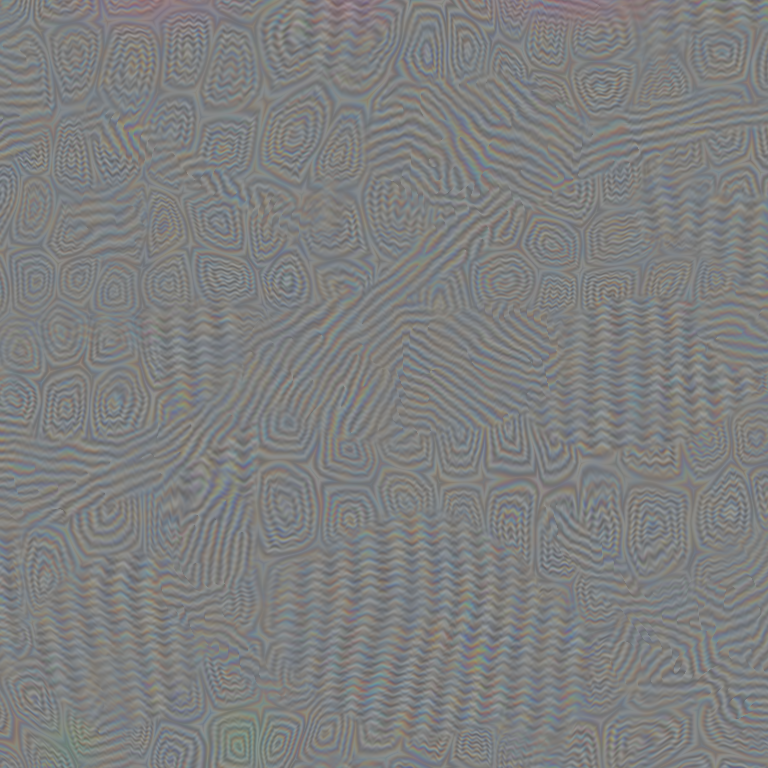
Write a WebGL 2 fragment shader that draws this pattern.

```glsl
#version 300 es
precision highp float;
// Faint grey relief of ringed cells, small columns and flowing stripes.
// Each motif gives a wave phase; the channels read that phase with drifting
// warm and cool offsets, which tints the ripples ochre, rose, teal and blue.

uniform vec2 u_resolution;
out vec4 outColor;

const float TAU = 6.28319;
const float RING_FREQ = 98.0;
const float WEAVE_FREQ = 138.0;
const float KERNEL_COUNT = 25.0;
const vec2 CELL_COUNT = vec2(14.5, 10.5);
const vec3 MEAN_GREY = vec3(0.494, 0.498, 0.498);
const vec3 WAVE_AMPLITUDE = vec3(0.047, 0.050, 0.050);

vec3 hash3(vec2 p) {
  vec3 q = fract(p.xyx * vec3(0.1031, 0.1030, 0.0973));
  q += dot(q, q.yxz + 33.33);
  return fract((q.xxy + q.yzz) * q.zyx);
}

// Smooth value noise with three independent channels in 0..1.
vec3 noise3(vec2 p) {
  vec2 i = floor(p), f = fract(p);
  f = f * f * (3.0 - 2.0 * f);
  return mix(mix(hash3(i), hash3(i + vec2(1, 0)), f.x),
             mix(hash3(i + vec2(0, 1)), hash3(i + vec2(1, 1)), f.x), f.y);
}

vec2 cellSeed(vec2 id) {
  return id + 0.5 + 0.55 * (hash3(id + 17.0).xy - 0.5);
}

// Returns distance to the nearest seed and to the nearest cell border.
vec2 cellDistances(vec2 p) {
  vec2 home = floor(p), nearest = vec2(0.0);
  float seedDist = 9.0, borderDist = 9.0;
  for (int k = 0; k < 9; k++) {
    vec2 toSeed = cellSeed(home + vec2(k % 3 - 1, k / 3 - 1)) - p;
    float d = length(toSeed);
    if (d < seedDist) { seedDist = d; nearest = toSeed; }
  }
  for (int k = 0; k < 25; k++) {
    vec2 toSeed = cellSeed(home + vec2(k % 5 - 2, k / 5 - 2)) - p;
    vec2 gap = toSeed - nearest;
    if (dot(gap, gap) > 0.0001)
      borderDist = min(borderDist, dot(0.5 * (toSeed + nearest), normalize(gap)));
  }
  return vec2(seedDist, borderDist);
}

float segmentDistance(vec2 p, vec2 a, vec2 b) {
  vec2 ab = b - a;
  return length(p - a - ab * clamp(dot(p - a, ab) / dot(ab, ab), 0.0, 1.0));
}

float blob(vec2 p, vec2 center, vec2 radius) {
  return 1.0 - length((p - center) / radius);
}

vec3 wave(float phase, vec3 shift) {
  return -cos(phase + shift);
}

// Fine horizontal zigzag ripples.
vec3 weave(vec2 p, vec3 shift) {
  return wave(TAU * WEAVE_FREQ * p.y + 1.6 * sin(TAU * 72.0 * p.x), shift);
}

vec3 ringedCells(vec2 p, vec3 shift, float weaveShare) {
  vec2 d = cellDistances(p * CELL_COUNT) / 12.0;
  vec3 rings = wave(TAU * RING_FREQ * mix(d.y, 0.045 - d.x, 0.45), shift);
  return rings * (1.0 - 0.35 * weaveShare) + weave(p, shift) * weaveShare * smoothstep(0.002, 0.014, d.y);
}

// Upright columns of stacked ripples with seams between them.
vec3 smallColumns(vec2 p, vec3 shift) {
  float across = TAU * 31.0 * p.x;
  return 0.8 * wave(TAU * 80.0 * p.y + 1.7 * cos(across), shift)
       + 0.55 * wave(across, shift) + 0.3 * weave(p, shift);
}

// Positive where stripes descend to the right.
float fallingArea(vec2 p) {
  float narrow = min(segmentDistance(p, vec2(0.13, 0.84), vec2(0.38, 0.71)),
                 min(segmentDistance(p, vec2(0.72, 0.33), vec2(0.96, 0.07)),
                     segmentDistance(p, vec2(0.22, 0.24), vec2(0.38, 0.08))));
  float fans = max(blob(p, vec2(0.62, 0.82), vec2(0.15, 0.09)),
                   blob(p, vec2(0.62, 0.52), vec2(0.11, 0.09)));
  return max(0.1 * fans, 0.018 - narrow);
}

float ribbonRise(vec2 p) {
  return p.y - 0.37 - 0.48 * smoothstep(0.05, 0.95, p.x);
}

float flowAngle(vec2 p) {
  float slope = 0.15 + 0.6 * smoothstep(0.05, 0.35, p.x) * smoothstep(1.1, 0.6, p.x);
  float turn = 1.7 * (noise3(p * 12.0 + 21.0).x - 0.5);
  return slope + turn * (0.3 + smoothstep(0.0, 0.08, abs(ribbonRise(p))))
       - 1.35 * smoothstep(-0.01, 0.01, fallingArea(p));
}

// Phase of summed oriented wave kernels: stripes that bend, fork and merge.
float stripePhase(vec2 p) {
  vec2 home = floor(p * KERNEL_COUNT), total = vec2(0.0);
  for (int k = 0; k < 9; k++) {
    vec2 id = home + vec2(k % 3 - 1, k / 3 - 1);
    vec3 random = hash3(id + 61.0);
    vec2 center = (id + random.xy) / KERNEL_COUNT;
    vec2 offset = p - center;
    float angle = flowAngle(center);
    float frequency = mix(58.0, 98.0, noise3(center * 16.0 + 80.0).y);
    float phase = TAU * (frequency * dot(offset, vec2(-sin(angle), cos(angle))) + random.z);
    float reach = length(offset) * KERNEL_COUNT;
    total += exp(-2.4 * reach * reach) * vec2(cos(phase), sin(phase));
  }
  return atan(total.y, total.x + 0.00001);
}

void main() {
  vec2 p = gl_FragCoord.xy / u_resolution;
  vec2 q = p + 0.08 * (noise3(p * 4.0).xy - 0.5) + 0.022 * (noise3(p * 13.0).xy - 0.5)
         + 0.006 * (noise3(p * 38.0).xy - 0.5);
  vec3 region = noise3(p * 7.0 + 40.0) - 0.5;
  vec3 grain = noise3(p * 58.0 + 13.0) - 0.5;

  // Warm and cool offsets pull red and blue apart.
  float warmth = 2.6 * (noise3(p * 46.0).x - 0.5) + 1.4 * (noise3(p * 11.0 + 7.0).x - 0.5);
  vec3 shift = warmth * vec3(-1.0, 0.0, 1.0) + 0.8 * (noise3(p * 30.0 + 5.0) - 0.5);

  vec3 relief = ringedCells(q, shift, clamp(0.6 + region.z, 0.25, 0.9));

  // Columns fill the lower middle, the right and scattered patches.
  float columnArea = max(blob(p, vec2(0.53, 0.19), vec2(0.20, 0.16)),
                     max(blob(p, vec2(0.83, 0.51), vec2(0.17, 0.11)),
                         blob(p, vec2(0.16, 0.17), vec2(0.12, 0.12))));
  columnArea = max(columnArea, region.x - 0.26) + 0.3 * region.y;
  relief = mix(relief, smallColumns(mix(p, q, 0.6), shift), smoothstep(0.0, 0.12, columnArea));

  // Stripes run along a rising ribbon, in fans and in stray patches.
  float flowArea = max(0.055 - 0.03 * p.x - abs(ribbonRise(p)), fallingArea(p));
  flowArea = max(flowArea, 0.1 * blob(p, vec2(0.49, 0.52), vec2(0.17, 0.11)));
  flowArea = max(flowArea, 0.12 * (region.y - 0.27)) + 0.04 * region.z;
  vec3 stripes = wave(stripePhase(p) + 1.6 * grain.z, shift) + 0.25 * weave(q, shift);
  relief = mix(relief, stripes, smoothstep(-0.008, 0.010, flowArea));
  relief *= 0.75 + 0.7 * noise3(p * 24.0 + 31.0).y;

  // Small rose and green stains at the top and bottom edges.
  float rose = max(blob(p, vec2(0.20, 1.0), vec2(0.14, 0.06)),
               max(blob(p, vec2(0.46, 1.0), vec2(0.07, 0.06)), blob(p, vec2(0.75, 1.0), vec2(0.16, 0.05))));
  float green = max(blob(p, vec2(0.32, 0.04), vec2(0.06)), blob(p, vec2(0.09, 0.03), vec2(0.05)));
  vec3 tint = max(rose, 0.0) * vec3(0.05, -0.03, 0.01) + max(green, 0.0) * vec3(-0.02, 0.03, -0.02);
  tint += grain.x * vec3(0.045, 0.004, -0.045) + grain.y * vec3(0.012, 0.02, 0.012);

  outColor = vec4(MEAN_GREY + WAVE_AMPLITUDE * relief + tint, 1.0);
}
```
